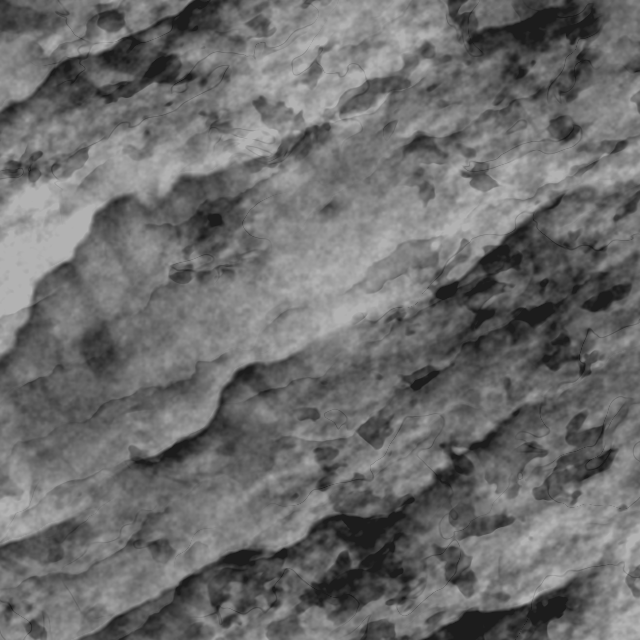
Write a WebGL 2 fragment shader that draws this texture.

```glsl
#version 300 es
precision highp float;

uniform vec2 u_resolution;
out vec4 fragColor;

// Tones
const float BASE_TONE = 0.475;
const float BROAD_CONTRAST = 0.36;
const float PLATEAU_LIGHT = 0.10;
const float PALE_PATCH = 0.09;
const float MAIN_SHADOW = 0.38;
const float LEDGE_SHADOW = 0.17;
const float RIM_LIGHT = 0.07;
const float SCRUB_SHADOW = 0.19;
const float CRACK_SHADOW = 0.08;
const float RELIEF_CONTRAST = 0.62;
const float GRAIN_CONTRAST = 0.10;
const vec2 TONE_RANGE = vec2(0.11, 0.70);

// Sizes, as parts of the canvas
const float RIDGE_ANGLE = 0.51;
const float MAIN_PERIOD = 0.27;
const float LEDGE_PERIOD = 0.105;
const float GULLY_FREQUENCY = 24.0;
const float GULLY_SLANT = 7.0;
const float SCRUB_FREQUENCY = 26.0;
const float GRAIN_FREQUENCY = 165.0;

const uint HASH_A = 0x9E3779B1u;
const uint HASH_B = 0x85EBCA77u;

float hash(ivec2 cell) {
    uint n = uint(cell.x) * HASH_A ^ uint(cell.y) * HASH_B;
    n = (n ^ (n >> 15)) * HASH_A;
    n = (n ^ (n >> 13)) * HASH_B;
    n ^= n >> 16;
    return float(n >> 8) / 16777215.0;
}

float noise(vec2 p) {
    ivec2 c = ivec2(floor(p));
    vec2 f = fract(p);
    f = f * f * f * (f * (f * 6.0 - 15.0) + 10.0);
    float low = mix(hash(c), hash(c + ivec2(1, 0)), f.x);
    float high = mix(hash(c + ivec2(0, 1)), hash(c + ivec2(1, 1)), f.x);
    return mix(low, high, f.y);
}

float fbm(vec2 p, int octaves) {
    const mat2 turn = mat2(1.6, 1.2, -1.2, 1.6);
    float sum = 0.0, weight = 0.5, total = 0.0;
    for (int i = 0; i < octaves; i++) {
        sum += weight * noise(p);
        total += weight;
        weight *= 0.5;
        p = turn * p + 17.3;
    }
    return sum / total;
}

// Stepped slopes: x = shadow below each edge, y = height on the step, z = lit rim
vec3 scarps(vec2 ground, float period, float seed) {
    float bend = (fbm(ground * 0.7 / period + seed, 3) - 0.5) * period;
    float jag = (fbm(ground * 3.8 / period + seed, 3) - 0.5) * period * 0.18;
    float phase = (ground.y + bend + jag) / period + seed;
    float below = 1.0 - fract(phase);
    float edge = smoothstep(0.0, 0.05, below);

    // Gullies cut the shadow into slanted teeth
    vec2 run = vec2(ground.x * GULLY_FREQUENCY + ground.y * GULLY_SLANT, ground.y * 7.0);
    float gully = smoothstep(0.28, 0.72, fbm(run + bend * 20.0 + seed, 3));
    float strength = fbm(vec2(ground.x * 1.1 / period, floor(phase) * 7.3 + seed), 3);
    strength = smoothstep(0.36, 0.60, strength);

    float shadow = edge * exp(-below * mix(2.8, 11.0, gully)) * strength;
    float above = 1.0 - below;
    float rim = smoothstep(0.0, 0.04, above) * exp(-above * 16.0) * strength;
    return vec3(shadow, mix(1.0, below, edge), rim);
}

float relief(vec2 ground) {
    return fbm(ground * vec2(17.0, 25.0) + 41.0, 4);
}

void main() {
    vec2 p = gl_FragCoord.xy / min(u_resolution.x, u_resolution.y);
    float c = cos(RIDGE_ANGLE), s = sin(RIDGE_ANGLE);
    vec2 ground = vec2(c * p.x + s * p.y, c * p.y - s * p.x);
    vec2 warp = vec2(fbm(p * 9.0, 3), fbm(p * 9.0 + 31.0, 3)) - 0.5;

    // Broad ground tones and pale bare patches
    float tone = BASE_TONE + BROAD_CONTRAST * (fbm(ground * vec2(2.4, 4.2) + 5.0, 4) - 0.5);
    float bare = fbm(ground * vec2(3.2, 5.0) + warp * 0.9 + 63.0, 4);
    tone += PALE_PATCH * smoothstep(0.50, 0.58, bare);

    // Large scarps and smaller ledges
    vec3 cliff = scarps(ground, MAIN_PERIOD, 3.4);
    vec3 ledge = scarps(ground + warp * 0.03, LEDGE_PERIOD, 11.7);
    tone += PLATEAU_LIGHT * (cliff.y - 0.5);
    tone -= MAIN_SHADOW * cliff.x + LEDGE_SHADOW * ledge.x;
    tone += RIM_LIGHT * (cliff.z + 0.6 * ledge.z);

    // Rough relief lit from the upper left
    float rugged = smoothstep(0.38, 0.62, fbm(ground * vec2(5.0, 8.0) + 87.0, 3));
    float slope = relief(ground) - relief(ground + vec2(-0.003, 0.010));
    tone += RELIEF_CONTRAST * slope * mix(0.35, 1.0, rugged);

    // Clustered scrub and thin cracks
    float scrub = smoothstep(0.55, 0.67, fbm(ground * vec2(0.8, 1.1) * SCRUB_FREQUENCY + warp, 3));
    tone -= SCRUB_SHADOW * scrub * mix(0.12, 1.0, rugged);
    float crack = abs(fbm(ground * vec2(5.0, 9.0) + warp + 23.0, 4) - 0.5);
    tone -= CRACK_SHADOW * (1.0 - smoothstep(0.0, 0.014, crack)) * rugged;

    // Fine soft grain
    tone += GRAIN_CONTRAST * (fbm(p * GRAIN_FREQUENCY * 0.6, 2) - 0.5);
    tone += GRAIN_CONTRAST * 0.5 * (noise(p * GRAIN_FREQUENCY + 9.0) - 0.5);

    fragColor = vec4(vec3(clamp(tone, TONE_RANGE.x, TONE_RANGE.y)), 1.0);
}
```
